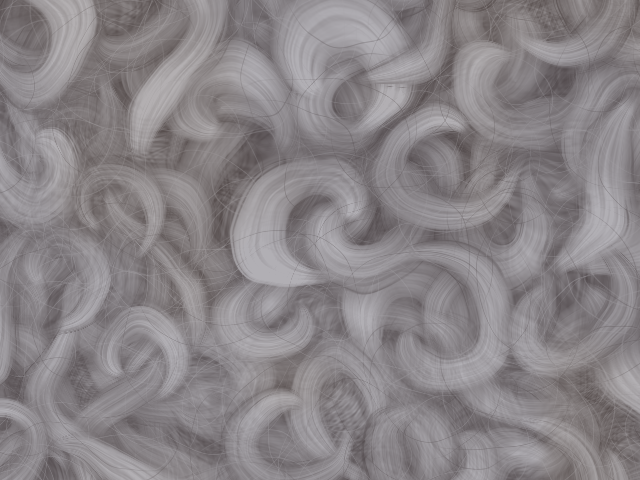
Give the GLSL for this texture, as a Shadertoy shader.

```glsl
// Curly grey-white wool: overlapping spiral and wavy locks over a bed of fibres.
// Each lock is a curved band with strands along its length and a soft shadow;
// thin stray arcs on top form the loose hairs.

const float TAU = 6.28318;

vec4 hash4(vec2 c) {
    return fract(sin(dot(c, vec2(127.1, 311.7)) + vec4(0.0, 1.7, 3.1, 4.9)) * 43758.5453);
}

float noise(vec2 p) {
    vec2 i = floor(p), f = fract(p);
    f = f * f * (3.0 - 2.0 * f);
    float low = mix(hash4(i).x, hash4(i + vec2(1, 0)).x, f.x);
    float high = mix(hash4(i + vec2(0, 1)).x, hash4(i + vec2(1, 1)).x, f.x);
    return mix(low, high, f.y);
}

vec2 warp(vec2 p, float scale) {
    return vec2(noise(p * scale), noise(p * scale + 31.7)) - 0.5;
}

vec2 rotate(vec2 p, float a) {
    return vec2(cos(a) * p.x - sin(a) * p.y, sin(a) * p.x + cos(a) * p.y);
}

// Fine fibres running in a few bent directions
float fibreBed(vec2 p) {
    float sum = 0.0;
    vec2 bend = 0.22 * warp(p, 4.0) + 0.06 * warp(p, 11.0);
    for (int i = 0; i < 4; i++) {
        float k = float(i);
        vec2 q = rotate(p + bend * (1.0 + 0.4 * k), k * 0.85 + 0.3);
        sum += noise(q * vec2(9.0, 190.0) + k * 17.0);
    }
    return sum / 4.0;
}

// Lock coordinates: signed position across, position along, taper
vec3 lockCoords(vec2 q, vec4 h) {
    float along, across;
    if (h.w < 0.62) {
        q.x *= h.y < 0.5 ? -1.0 : 1.0;
        along = fract(atan(q.y, q.x) / TAU + h.x);
        across = length(q) - mix(0.045, 0.145, along) * (0.8 + 0.4 * h.y);
    } else {
        q = rotate(q, h.x * TAU);
        along = q.x / 0.46 + 0.5;
        float phase = 6.0 * along + h.y * TAU;
        float slope = 0.72 * cos(phase);
        across = (q.y - 0.055 * sin(phase)) / sqrt(1.0 + slope * slope);
    }
    float taper = smoothstep(0.0, 0.3, along) * (1.0 - smoothstep(0.65, 1.0, along));
    float width = (0.026 + 0.032 * h.z) * (0.2 + 0.8 * taper);
    return vec3(across / width, along, taper);
}

// Lays one layer of locks over the tone below
float addLocks(float tone, vec2 p, float layer) {
    vec2 g = p / 0.3 + layer * vec2(0.37, 0.61);
    for (int y = -1; y <= 1; y++)
    for (int x = -1; x <= 1; x++) {
        vec2 cell = floor(g) + vec2(x, y);
        vec4 h = hash4(cell + layer * vec2(37.0, 17.0));
        vec2 centre = cell + 0.25 + 0.5 * h.zx;
        vec3 lock = lockCoords((g - centre) * 0.3, h);
        float v = lock.x, edge = abs(v);
        if (edge > 2.4 || lock.z <= 0.0) continue;

        float strand = 0.5 * noise(vec2(v * 6.0 + h.x * 90.0, lock.y * 4.0))
                     + 0.5 * noise(vec2(v * 17.0 + h.y * 90.0, lock.y * 7.0));
        float shadow = (1.0 - smoothstep(0.6, 2.4, edge)) * lock.z;
        float cover = 1.0 - smoothstep(0.6, 1.2, edge + 0.9 * (strand - 0.5));
        float body = 0.26 + 0.5 * sqrt(max(0.0, 1.0 - v * v * 0.8))
                   + 0.45 * (strand - 0.5) + 0.26 * (h.z - 0.5)
                   + 0.13 * sin(lock.y * 9.0 + h.x * TAU);
        body *= 0.78 + 0.075 * layer;
        tone *= 1.0 - 0.36 * shadow;
        tone = mix(tone, body, cover * smoothstep(0.0, 0.4, lock.z) * 0.93);
    }
    return tone;
}

// Loose single hairs, mostly pale with a few dark ones
float addHairs(float tone, vec2 p, float layer) {
    vec2 g = rotate(p, layer) / 0.2;
    float pixel = 1.0 / iResolution.y;
    for (int y = -1; y <= 1; y++)
    for (int x = -1; x <= 1; x++) {
        vec2 cell = floor(g) + vec2(x, y);
        vec4 h = hash4(cell + layer * vec2(13.0, 71.0) + 5.0);
        vec2 q = (g - cell - 0.25 - 0.5 * h.xy) * 0.2;
        float turn = fract(atan(q.y, q.x) / TAU + h.w);
        float d = abs(length(q) - mix(0.04, 0.2, h.z) - 0.04 * turn);
        float ends = smoothstep(0.0, 0.15, turn) * (1.0 - smoothstep(0.2, 0.5, turn));
        float line = (1.0 - smoothstep(0.0, 0.0006 + 0.6 * pixel, d)) * ends;
        tone = mix(tone, h.x < 0.2 ? 0.15 : 0.8, line * 0.32);
    }
    return tone;
}

void mainImage(out vec4 fragColor, in vec2 fragCoord) {
    vec2 p = fragCoord / iResolution.y;
    vec2 bent = p + 0.07 * warp(p, 5.0) + 0.008 * warp(p, 19.0);

    float fibres = fibreBed(p);
    float tone = 0.42 + 0.9 * (fibres - 0.5) + 0.3 * (noise(p * 6.0) - 0.5);
    for (int i = 0; i < 5; i++) tone = addLocks(tone, bent, float(i));

    // Hazy fuzz softens patches of the locks
    float haze = smoothstep(0.4, 0.85, noise(p * 4.5 + 8.0));
    tone = mix(tone, 0.55 + 0.9 * (fibres - 0.5), 0.08 + 0.27 * haze);
    for (int i = 0; i < 12; i++) tone = addHairs(tone, bent, float(i));

    // Broad light and shade, then cool grey with faint cream patches
    tone = 0.61 + 1.2 * (tone - 0.53) + 0.16 * (noise(p * 3.0 + 20.0) - 0.5);
    vec3 wool = mix(vec3(0.32, 0.29, 0.30), vec3(0.66, 0.65, 0.67), clamp(tone, 0.0, 1.1));
    float cream = smoothstep(0.5, 0.9, noise(p * 5.0 + 50.0));
    wool += cream * vec3(0.008, 0.002, -0.012);
    fragColor = vec4(wool, 1.0);
}
```
